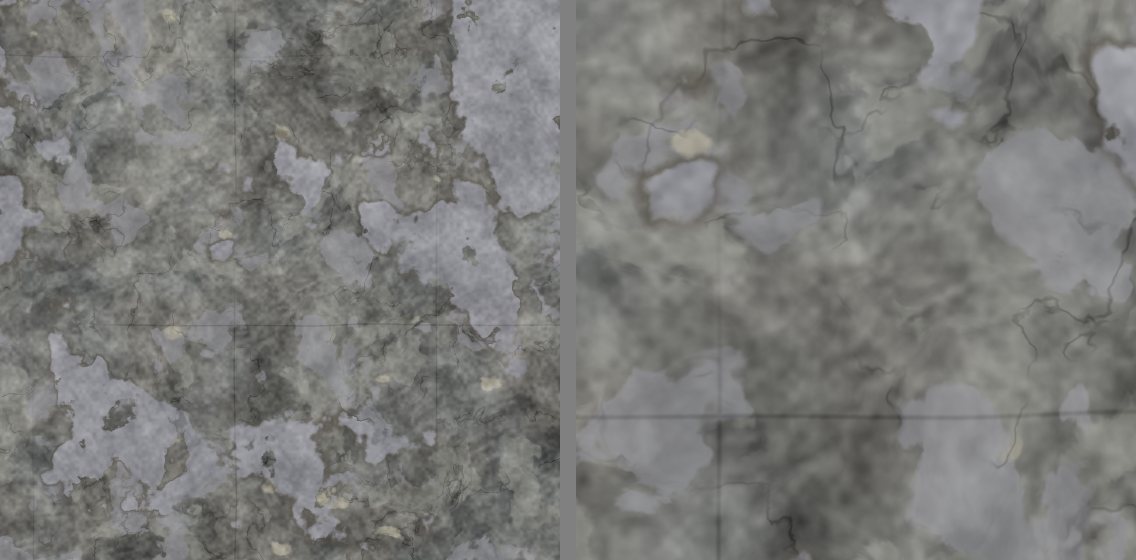
Left: the whole. Right: its middle third, enlarged.
Give the GLSL for this texture, as a WebGL 1 fragment shader.

```glsl
precision highp float;
uniform vec2 u_resolution;

const vec3 CONCRETE_TINT = vec3(1.0, 1.002, 0.97);
const vec3 PAINT = vec3(0.568, 0.570, 0.594);
const vec3 PLASTER = vec3(0.560, 0.562, 0.535);
const vec3 PEBBLE = vec3(0.70, 0.68, 0.61);
const vec3 RUST = vec3(0.33, 0.31, 0.28);
const float CONCRETE_TONE = 0.438;
const float PAINT_SCALE = 4.5;
const float PAINT_LEVEL = 0.605;
const float PAINT_EDGE = 0.018;
const float CORNER_PAINT = 0.17;
const float PIT_SCALE = 19.0;
const float PIT_LEVEL = 0.63;
const float PEBBLE_CELLS = 11.0;
const float PEBBLE_CHANCE = 0.16;
const vec2 SEAM_START = vec2(0.06, 0.42);
const vec2 SEAM_SPACING = vec2(0.36, 0.48);
const float SEAM_WIDTH = 0.0026;

float hash(vec2 p) {
  vec3 q = fract(vec3(p.xyx) * 0.1031);
  q += dot(q, q.yzx + 33.33);
  return fract((q.x + q.y) * q.z);
}

float noise(vec2 p) {
  vec2 cell = floor(p), f = fract(p);
  f = f * f * (3.0 - 2.0 * f);
  return mix(mix(hash(cell), hash(cell + vec2(1.0, 0.0)), f.x),
             mix(hash(cell + vec2(0.0, 1.0)), hash(cell + 1.0), f.x), f.y);
}

// Layered noise, centered on zero
float fbm(vec2 p) {
  float sum = -0.49, amplitude = 0.5;
  for (int i = 0; i < 6; i++) {
    sum += amplitude * noise(p);
    p = mat2(1.6, 1.2, -1.2, 1.6) * p + 17.3;
    amplitude *= 0.5;
  }
  return sum;
}

// Thin broken line where a noise field crosses zero
float crack(vec2 p, float width) {
  float line = 1.0 - smoothstep(0.0, width, abs(fbm(p)));
  return line * smoothstep(0.45, 0.7, noise(p * 1.7 + 41.0));
}

// Fine scratches drawn out along one direction
float streaks(vec2 p, float angle) {
  vec2 along = vec2(cos(angle), sin(angle));
  vec2 q = vec2(dot(p, along), dot(p, vec2(-along.y, along.x)));
  return noise(q * vec2(22.0, 130.0)) - 0.5;
}

// Scattered irregular pale stones
float pebbles(vec2 p) {
  p *= PEBBLE_CELLS;
  vec2 cell = floor(p);
  vec2 center = 0.3 + 0.4 * vec2(hash(cell + 3.1), hash(cell + 7.7));
  float radius = mix(0.07, 0.2, hash(cell + 12.9));
  float dist = length((fract(p) - center) * vec2(0.8, 1.2)) + 0.35 * fbm(p * 4.0);
  float present = step(hash(cell + 23.0), PEBBLE_CHANCE);
  return present * (1.0 - smoothstep(radius - 0.06, radius + 0.03, dist));
}

// Straight formwork joints, faded in and out
float seams(vec2 p) {
  vec2 wobble = 0.006 * (vec2(noise(p.yx * 9.0), noise(p * 9.0)) - 0.5);
  vec2 dist = abs(fract((p + wobble - SEAM_START) / SEAM_SPACING + 0.5) - 0.5);
  vec2 line = 1.0 - smoothstep(vec2(0.0), vec2(SEAM_WIDTH), dist * SEAM_SPACING);
  vec2 fade = vec2(noise(p * vec2(7.0, 3.5) + 5.0), noise(p * vec2(3.5, 7.0) + 9.0));
  line *= smoothstep(0.4, 0.8, fade);
  return max(line.x, line.y);
}

void main() {
  vec2 uv = gl_FragCoord.xy / min(u_resolution.x, u_resolution.y);
  vec2 screen = gl_FragCoord.xy / u_resolution;
  vec2 warp = vec2(fbm(uv * 9.0 + 2.0), fbm(uv * 9.0 + 31.0));
  vec2 p = uv + 0.07 * warp;

  // Mottled concrete, from broad stains down to grit
  float mottle = fbm(p * 15.0 + 60.0);
  float blotch = fbm(p * 34.0 + 140.0);
  float grain = noise(uv * 160.0) + 0.8 * noise(uv.yx * 95.0 + 8.0) - 0.9;
  float turn = smoothstep(0.4, 0.6, noise(uv * 6.0 + 77.0));
  float scratch = mix(streaks(p, 0.45), streaks(p, 2.1), turn);
  float tone = CONCRETE_TONE + 0.18 * fbm(p * 3.5 + 90.0) + 0.26 * mottle;
  tone += 0.27 * blotch + 0.085 * grain + 0.075 * scratch;
  vec3 color = tone * CONCRETE_TINT;
  color += vec3(0.02, 0.0, -0.02) * (noise(p * 12.0 + 14.0) - 0.5);

  // Plaster smears, paint residue and stones
  float plaster = smoothstep(0.10, 0.15, fbm(p * 15.0 + 120.0));
  color = mix(color, PLASTER + 0.25 * blotch + 0.06 * grain, 0.6 * plaster);
  float residue = smoothstep(0.12, 0.16, fbm(p * 13.0 + 170.0));
  color = mix(color, PAINT + 0.2 * blotch, 0.65 * residue);
  color = mix(color, PEBBLE + 0.1 * grain, 0.7 * pebbles(uv + 0.05 * warp));

  // Cracks and joints
  color -= 0.09 * crack(p * 7.0 + 20.0, 0.014);
  color -= 0.09 * crack(p * 14.0 + 50.0, 0.022);
  color -= 0.07 * seams(uv);

  // Peeling paint, densest in the upper corners
  float corner = smoothstep(0.2, 0.38, abs(screen.x - 0.5)) * smoothstep(0.42, 0.64, screen.y);
  float cover = fbm((uv + 0.05 * warp) * PAINT_SCALE + 7.0) + 0.3 * fbm(uv * 18.0 + 81.0);
  cover += CORNER_PAINT * corner - PAINT_LEVEL + 0.49;
  float pit = fbm(uv * PIT_SCALE + 200.0) + 0.49 - PIT_LEVEL;
  pit += 0.14 * (noise(uv * 7.0 + 19.0) - 0.3);
  float height = min(cover, -pit * 0.8);
  float paint = smoothstep(-PAINT_EDGE, PAINT_EDGE, height);

  // Dark broken rim below the paint edge
  float rim = smoothstep(-0.06, -0.012, height) * (1.0 - paint);
  color = mix(color, RUST, 0.6 * rim * smoothstep(0.3, 0.7, noise(uv * 22.0 + 15.0)));

  vec3 coat = PAINT + 0.17 * fbm(uv * 14.0 + 33.0) + 0.14 * blotch;
  coat += 0.06 * grain + 0.04 * scratch - 0.06 * seams(uv);
  gl_FragColor = vec4(clamp(mix(color, coat, 0.95 * paint), 0.0, 1.0), 1.0);
}
```
